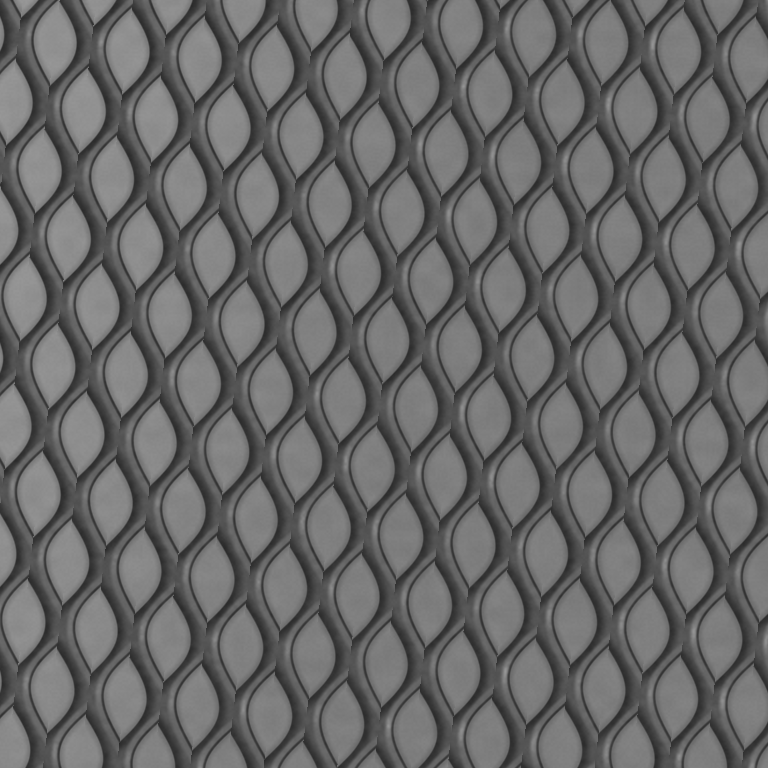
Write a three.js fragment shader that draws this texture.

```glsl
varying vec2 vUv;

const float PI = 3.14159265;
const vec2 CELL = vec2(0.0951, 0.1675);    // hole spacing along and across the rows
const vec2 ANCHOR = vec2(0.4098, 0.5668);  // centre of one hole
const float TILT = 0.117;
const float HALF_LENGTH = 0.0555;
const float SOFT = 0.0013;

const vec3 SHADOW = vec3(0.19);
const vec3 METAL = vec3(0.33);
const vec3 RIM = vec3(0.40);
const vec3 GLINT = vec3(0.60);
const vec3 BACK_LIGHT = vec3(0.575);
const vec3 BACK_DIM = vec3(0.495);

float hash(vec2 p) {
  return fract(sin(dot(p, vec2(127.1, 311.7))) * 43758.5453);
}

float noise(vec2 p) {
  vec2 i = floor(p);
  vec2 f = fract(p);
  f = f * f * (3.0 - 2.0 * f);
  return mix(mix(hash(i), hash(i + vec2(1.0, 0.0)), f.x),
             mix(hash(i + vec2(0.0, 1.0)), hash(i + vec2(1.0, 1.0)), f.x), f.y);
}

float bell(float x, float width) {
  return exp(-x * x / (width * width));
}

vec2 rotate(vec2 p, float angle) {
  float c = cos(angle);
  float s = sin(angle);
  return vec2(c * p.x - s * p.y, s * p.x + c * p.y);
}

// Distance from one curved side of a hole; negative inside
float sideDistance(float x, float y, float halfWidth, float bulge) {
  float phase = 0.5 * PI * (y - bulge * cos(PI * y / CELL.y)) / HALF_LENGTH;
  float slope = 0.5 * PI * halfWidth / HALF_LENGTH * sin(phase);
  return (x - halfWidth * cos(phase)) / sqrt(1.0 + slope * slope);
}

// x: shaded side distance, y: lit side distance, z: glint on the knee
vec3 meshLayer(vec2 p, float shift) {
  vec2 g = p / CELL + shift;
  vec2 id = vec2(floor(g.x), floor(g.y + 0.5));
  vec2 q = (g - id) * CELL;
  vec2 jitter = vec2(hash(id + shift), hash(id + shift + vec2(1.0, 0.0))) - 0.5;
  float shaded = sideDistance(q.x, q.y, 0.029 + 0.001 * jitter.x, -0.002);
  float lit = sideDistance(CELL.x - q.x, q.y, 0.028 + 0.001 * jitter.y, 0.006);
  float knee = bell(q.y - 0.007, 0.015) * bell(lit - 0.0065, 0.0035);
  return vec3(shaded, lit, knee * (0.85 + 0.6 * jitter.y));
}

vec3 backdrop(vec2 uv, float edge) {
  float fade = smoothstep(0.0, 0.75, uv.x + 0.3 * (1.0 - uv.y));
  vec3 color = mix(BACK_LIGHT, BACK_DIM, fade);
  color += 0.03 * (noise(uv * vec2(45.0, 60.0)) - 0.5);
  return color * mix(0.86, 1.0, smoothstep(0.0, 0.009, -edge));
}

vec3 wire(vec2 uv, float shaded, float lit, float knee) {
  // Round body, dark on the shaded side
  vec3 color = mix(SHADOW, METAL, smoothstep(0.001, 0.016, shaded));

  // Lit strip beside a thin dark edge
  float strip = smoothstep(0.002, 0.005, lit) * (1.0 - smoothstep(0.008, 0.014, lit));
  color = mix(color, RIM, strip * smoothstep(0.002, 0.011, shaded));
  color = mix(color, SHADOW, 0.85 * (1.0 - smoothstep(0.0015, 0.0042, lit)));

  // Worn glint
  float wear = mix(0.55, 1.0, noise(uv * 240.0)) * mix(0.65, 1.0, uv.x);
  color = mix(color, GLINT, clamp(knee * wear, 0.0, 1.0));
  return color + 0.04 * (noise(uv * 130.0) - 0.5);
}

void main() {
  vec2 p = rotate(vUv - ANCHOR, TILT);
  vec3 rowA = meshLayer(p, 0.0);
  vec3 rowB = meshLayer(p, 0.5);
  float shaded = min(rowA.x, rowB.x);
  float lit = min(rowA.y, rowB.y);
  float knee = max(rowA.z, rowB.z);
  float edge = min(shaded, lit);

  vec3 color = mix(backdrop(vUv, edge), wire(vUv, shaded, lit, knee),
                   smoothstep(-SOFT, SOFT, edge));

  // Fine grain
  color += 0.018 * (noise(vUv * 380.0) - 0.5);
  gl_FragColor = vec4(color, 1.0);
}
```
